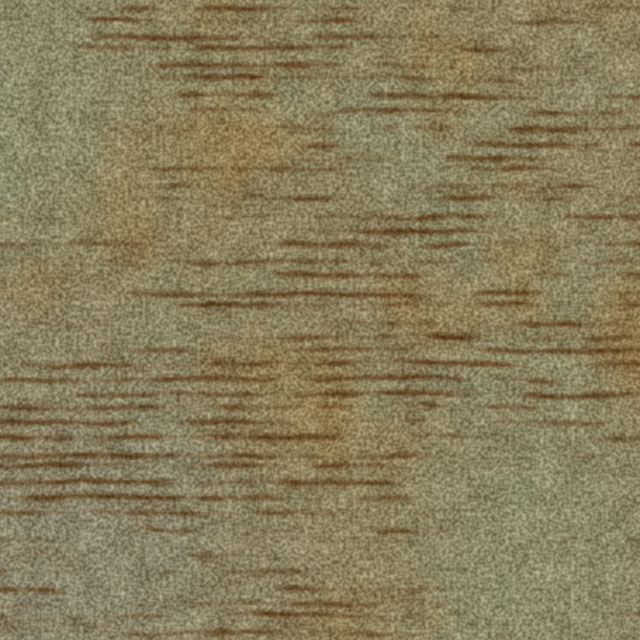
This texture is drawn by a WebGL 1 fragment shader. Its source:

```glsl
precision highp float;
uniform vec2 u_resolution;

// Colours
const vec3 SAND = vec3(0.555, 0.515, 0.375);
const vec3 OCHRE = vec3(0.580, 0.490, 0.310);
const vec3 SAGE = vec3(0.545, 0.545, 0.425);
const vec3 ASH = vec3(0.540, 0.520, 0.440);
const vec3 RUST = vec3(0.370, 0.250, 0.120);

// Streaks
const float ROWS = 43.0;
const float ROW_JITTER = 0.22;
const float ROW_WAVE = 0.30;
const float STREAK_WIDTH = 0.19;
const float STREAK_FREQ = 7.0;
const float STREAK_STRENGTH = 0.82;

// Grain and stains
const float GRAIN_FREQ = 185.0;
const float GRAIN_CONTRAST = 0.19;
const float MOTTLE_CONTRAST = 0.07;
const float STAIN_FREQ = 3.2;

vec2 hash2(vec2 p) {
  vec3 q = fract(p.xyx * vec3(0.1031, 0.1030, 0.0973));
  q += dot(q, q.yzx + 33.33);
  return fract((q.xx + q.yz) * q.zy);
}

vec2 gradientAt(vec2 cell) {
  float angle = 6.2832 * hash2(cell).x;
  return vec2(cos(angle), sin(angle));
}

float gradientNoise(vec2 p) {
  vec2 i = floor(p);
  vec2 f = p - i;
  vec2 w = f * f * f * (f * (f * 6.0 - 15.0) + 10.0);
  vec2 e = vec2(1.0, 0.0);
  float low = mix(dot(gradientAt(i), f), dot(gradientAt(i + e.xy), f - e.xy), w.x);
  float high = mix(dot(gradientAt(i + e.yx), f - e.yx), dot(gradientAt(i + e.xx), f - e.xx), w.x);
  return mix(low, high, w.y);
}

float fbm(vec2 p) {
  float sum = 0.0;
  float amplitude = 1.0;
  for (int octave = 0; octave < 4; octave++) {
    sum += amplitude * gradientNoise(p);
    p = p * 2.03 + 17.3;
    amplitude *= 0.5;
  }
  return sum;
}

// Bare ground, where the streaks fade out
float bareGround(vec2 uv) {
  float upperLeft = 1.0 - smoothstep(0.10, 0.38, length((uv - vec2(0.0, 0.88)) * vec2(1.2, 0.9)));
  float lowerRight = 1.0 - smoothstep(0.05, 0.30, length(uv - vec2(0.85, 0.15)));
  return max(upperLeft, lowerRight);
}

// Broken horizontal dashes, one line per row
float streaks(vec2 uv, float bare) {
  float wave = gradientNoise(uv * vec2(4.0, 5.0) + 41.0) + 0.5 * gradientNoise(uv * vec2(19.0, 40.0));
  float y = uv.y * ROWS + ROW_WAVE * wave;
  float row = floor(y);
  vec2 seed = hash2(vec2(row, 7.0));
  float offset = y - row - 0.5 - ROW_JITTER * (2.0 * seed.x - 1.0);

  float along = uv.x * STREAK_FREQ + 60.0 * seed.y;
  float dash = gradientNoise(vec2(along, row * 3.7 + 0.5))
             + 0.5 * gradientNoise(vec2(along * 3.1, row * 5.3 + 0.5));
  float cover = dash + 0.75 * fbm(uv * vec2(3.0, 5.0) + 5.0) - 0.75 * bare;
  float ink = smoothstep(-0.28, 0.45, cover);

  float ragged = gradientNoise(uv * vec2(70.0, 130.0) + 9.0);
  float width = STREAK_WIDTH * (0.7 + 0.5 * ink + 0.5 * ragged);
  return ink * exp(-offset * offset / (width * width));
}

void main() {
  vec2 uv = gl_FragCoord.xy / min(u_resolution.x, u_resolution.y);
  float bare = bareGround(uv);

  // Stained ground
  float warm = fbm(uv * STAIN_FREQ + vec2(3.0, 8.0));
  float cool = fbm(uv * STAIN_FREQ + vec2(21.0, 13.0));
  float lowerLeft = 1.0 - smoothstep(0.10, 0.55, length(uv - vec2(0.05, 0.12)));
  vec3 color = mix(SAND, OCHRE, smoothstep(0.0, 0.6, warm) * (1.0 - bare));
  color = mix(color, SAGE, clamp(smoothstep(-0.1, 0.6, cool) * 0.7 + 0.6 * bare, 0.0, 1.0));
  color = mix(color, ASH, 0.7 * lowerLeft);

  // Rusty streaks and the haze around them
  float haze = smoothstep(0.0, 0.7, fbm(uv * vec2(7.0, 22.0) + 31.0)) * (1.0 - bare);
  float streak = streaks(uv, bare);
  color = mix(color, RUST, clamp(STREAK_STRENGTH * streak + 0.22 * haze, 0.0, 1.0));

  // Fine grain, softer inside the streaks
  float grain = gradientNoise(uv * GRAIN_FREQ) + 0.6 * gradientNoise(uv.yx * GRAIN_FREQ * 0.57 + 11.0);
  float mottle = fbm(uv * 24.0 + 50.0);
  float light = GRAIN_CONTRAST * grain * (1.0 - 0.45 * streak) + MOTTLE_CONTRAST * mottle;
  color += light * vec3(1.0, 0.98, 0.90);

  gl_FragColor = vec4(clamp(color, 0.0, 1.0), 1.0);
}
```
